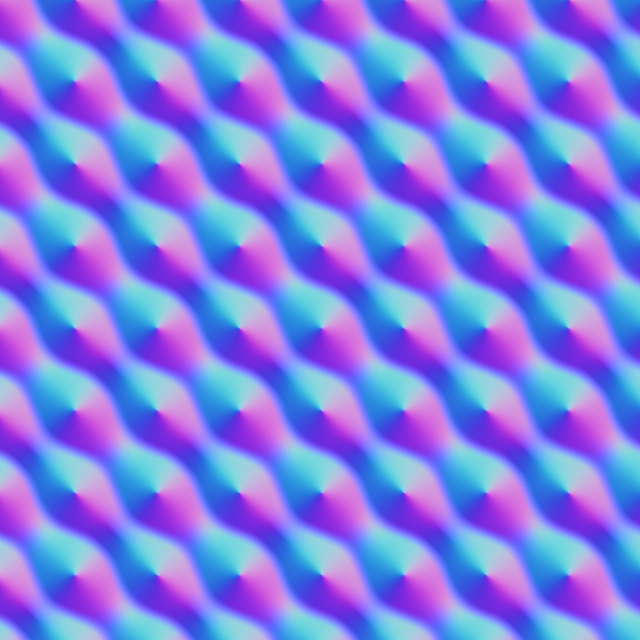
Give the GLSL for this texture map, as a Shadertoy shader.

```glsl
const float PI = 3.14159265;
const float CELLS = 7.78;
const vec2 CENTER = vec2(0.5026, 0.487);

// Positive inside the lens cells, negative in the chained cells between them
float lensField(vec2 phase, float corner) {
    return cos(phase.x) * cos(phase.y) - 0.4 * corner;
}

// Outward slope of the cones, computed along the two diagonals
vec2 coneSlope(vec2 phase, float side, float corner, float stretch) {
    vec2 diagonal = vec2(sin(phase.x + phase.y), sin(phase.x - phase.y));
    diagonal.x *= mix(stretch, 1.0, 0.5 + 0.5 * side);
    float softness = 0.004 + 0.5 * pow(corner, 4.0);
    diagonal *= side * inversesqrt(dot(diagonal, diagonal) + softness);
    return vec2(diagonal.x + diagonal.y, diagonal.x - diagonal.y) * sqrt(0.5);
}

// Lean of the saddles where four cells meet
float saddleTilt(float corner) {
    float cubed = corner * corner * corner;
    return cubed * (0.375 + 0.175 * corner);
}

// Pack a slope of limited steepness as a tangent-space normal
vec3 encodeNormal(vec2 slope, float steepness) {
    vec2 tangent = steepness * slope / max(1.0, length(slope));
    float height = sqrt(1.0 - dot(tangent, tangent));
    return 0.5 + 0.5 * vec3(tangent, height);
}

void mainImage(out vec4 fragColor, in vec2 fragCoord) {
    vec2 uv = fragCoord / iResolution.xy;
    vec2 phase = PI * CELLS * (uv - CENTER);

    // Cell borders
    float corner = sin(phase.x) * sin(phase.y);
    float side = 2.0 * smoothstep(-0.32, 0.32, lensField(phase, corner)) - 1.0;

    // Surface relief
    vec2 slope = coneSlope(phase, side, abs(corner), 1.7);
    slope -= saddleTilt(corner);

    fragColor = vec4(encodeNormal(slope, 0.68), 1.0);
}
```
